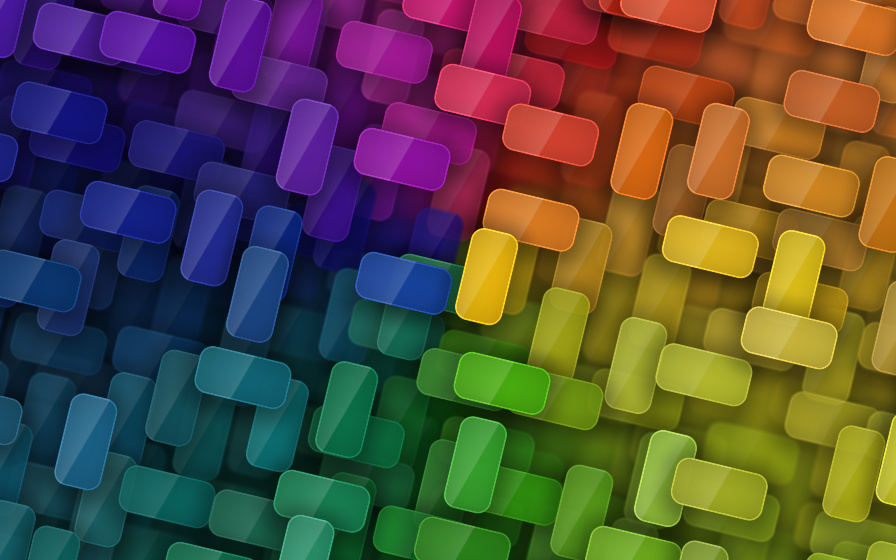
Reproduce this background procedurally as a WebGL 2 fragment shader.

```glsl
#version 300 es
precision highp float;
// Layered glossy rounded tiles, tilted and coloured by a rainbow turning around a hub.

#define TILT 0.235
#define HUB vec2(0.0, 0.03)
#define HALF_SIZE vec2(0.084, 0.043)
#define CORNER 0.024
#define LAYERS 5
#define CELL 0.148
#define JITTER 0.075
#define RIM_WIDTH 0.0016
#define RIM_GLOW 0.24
#define SHADOW_REACH 0.05
#define SHADOW_DEPTH 0.34

uniform vec2 u_resolution;
out vec4 outColor;

vec3 hash3(vec3 p) {
  p = fract(p * vec3(0.1031, 0.1030, 0.0973));
  p += dot(p, p.yxz + 33.33);
  return fract((p.xxy + p.yxx) * p.zyx);
}

vec3 hsv(float degrees, float saturation, float value) {
  vec3 ramp = abs(fract(degrees / 360.0 + vec3(0.0, 2.0, 1.0) / 3.0) * 6.0 - 3.0);
  return value * mix(vec3(1.0), clamp(ramp - 1.0, 0.0, 1.0), saturation);
}

float roundedBox(vec2 p, vec2 halfSize) {
  vec2 q = abs(p) - halfSize + CORNER;
  return length(max(q, 0.0)) + min(max(q.x, q.y), 0.0) - CORNER;
}

// Direction around the hub, and the hue found there
float hubAngle(vec2 p) {
  vec2 d = p - HUB;
  return atan(d.y, d.x + 1e-5);
}

float hueAt(float angle) {
  return 43.0 - degrees(angle) + 13.0 * sin(angle) + 5.0 * sin(2.0 * angle);
}

// Brightness rises toward the warm upper right
float valueAt(float angle) {
  return 0.62 + 0.17 * cos(angle - 0.55);
}

// Soft backdrop: dark on the cool side, hazy on the warm side
vec3 backdrop(vec2 p) {
  float a = hubAngle(p);
  float r = length(p - HUB);
  float warmth = cos(a - 0.5) * smoothstep(0.0, 0.35, r);
  float haze = 0.10 * smoothstep(0.3, 0.9, dot(p, vec2(0.8, 0.6)));
  return hsv(hueAt(a), 0.86 - haze, 0.44 + 0.23 * warmth + haze);
}

// Paints one tile with its shadow; depth 0 is far, 1 is near
vec3 paintTile(vec3 under, vec2 local, bool upright, vec3 tint, float depth, mat2 tilt) {
  vec2 halfSize = upright ? HALF_SIZE.yx : HALF_SIZE;
  float pixel = 1.0 / u_resolution.y;
  float blur = mix(0.009, 0.7 * pixel, smoothstep(0.0, 0.75, depth));
  float d = roundedBox(local, halfSize);

  float shade = 1.0 - smoothstep(-0.015, SHADOW_REACH, roundedBox(local + vec2(0.0, 0.006), halfSize));
  vec3 color = under * (1.0 - SHADOW_DEPTH * shade * mix(0.5, 1.0, depth));

  // Body: brighter in the middle, darker toward the ends
  vec2 q = local / halfSize;
  vec3 body = tint * (1.06 - 0.10 * dot(q, q));

  // Gloss: a steep diagonal cut with its bright edge at the cut
  vec2 screen = tilt * local;
  float side = dot(screen, vec2(0.86, -0.5));
  float gloss = (1.0 - smoothstep(-pixel, pixel, side)) * (0.04 + 0.12 * exp(min(side, 0.0) * 22.0));
  body = mix(body, vec3(1.0), gloss * mix(0.2, 1.0, depth));

  float rim = 1.0 - smoothstep(0.5 * RIM_WIDTH, 0.5 * RIM_WIDTH + blur, abs(d + RIM_WIDTH));
  body += rim * RIM_GLOW * (tint + 0.2) * mix(0.1, 1.0, depth * depth);

  float cover = 1.0 - smoothstep(-blur, blur, d);
  return mix(color, body, cover * mix(0.5, 0.96, depth));
}

// One layer of scattered tiles on a jittered weave
vec3 paintLayer(vec3 color, vec2 p, float layer, mat2 tilt) {
  float depth = layer / float(LAYERS - 1);
  vec2 shift = vec2(0.37, 0.61) * layer;
  vec2 home = floor(p * tilt / CELL + shift);
  for (int j = 1; j >= -1; j--) {
    for (int i = -1; i <= 1; i++) {
      vec2 cell = home + vec2(i, j);
      vec3 place = hash3(vec3(cell + 57.0, layer * 7.0 + 3.0));
      vec3 look = hash3(vec3(cell + 91.0, layer * 5.0 + 11.0));
      if (look.z > mix(0.85, 0.55, depth)) continue;
      vec2 center = (cell + 0.5 - shift) * CELL + (place.xy - 0.5) * JITTER;
      bool upright = (mod(cell.x + cell.y, 2.0) < 0.5) != (place.z > 0.75);
      float a = hubAngle(tilt * center);
      float saturation = mix(0.92, 0.68, look.y * look.y);
      vec3 tint = hsv(hueAt(a) + 14.0 * (look.x - 0.5), saturation, valueAt(a) + 0.12 * (look.x - 0.5));
      tint = mix(backdrop(tilt * center), tint, mix(0.3, 1.0, depth));
      color = paintTile(color, p * tilt - center, upright, tint, depth, tilt);
    }
  }
  return color;
}

void main() {
  vec2 p = (gl_FragCoord.xy - 0.5 * u_resolution) / u_resolution.y;
  float c = cos(TILT), s = sin(TILT);
  mat2 tilt = mat2(c, -s, s, c);

  vec3 color = backdrop(p);
  for (int i = 0; i < LAYERS; i++) color = paintLayer(color, p, float(i), tilt);

  // Contrasting pair at the hub
  color = paintTile(color, (p - vec2(-0.079, -0.006)) * tilt, false, hsv(221.0, 0.86, 0.58), 1.0, tilt);
  color = paintTile(color, (p - vec2(0.069, 0.006)) * tilt, true, hsv(46.0, 0.95, 0.87), 1.0, tilt);
  outColor = vec4(clamp(color, 0.0, 1.0), 1.0);
}
```
